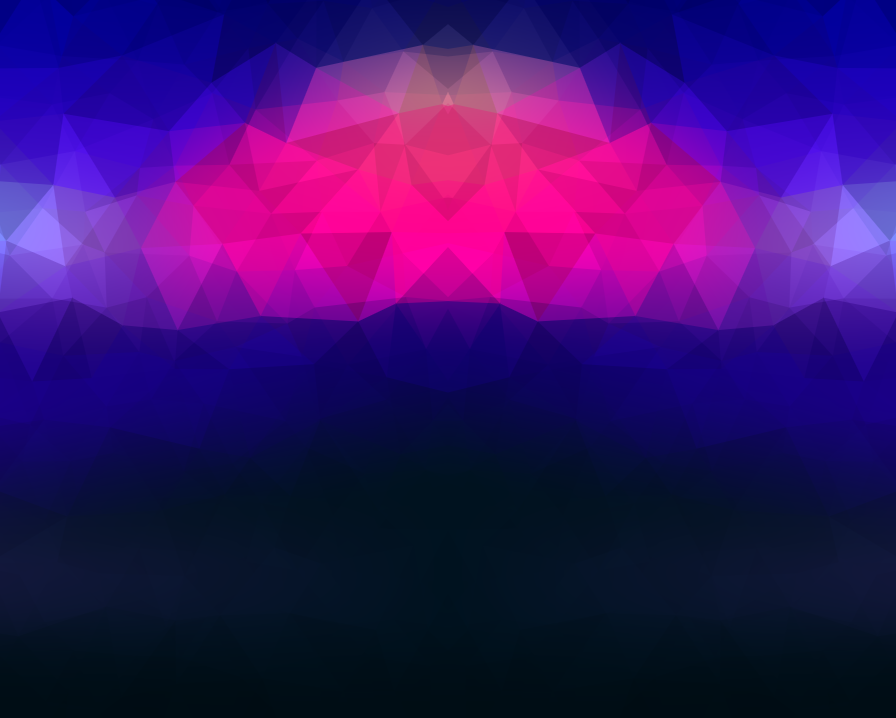
A Shadertoy shader for this background:

```glsl
// A mirrored low-poly dusk: a hot pink dome between lavender wings over dark navy.
// A smooth colour field is sampled per triangle of two jittered meshes, which are
// laid over each other so that the facets look translucent.

float hash(vec2 p) {
    return fract(sin(dot(p, vec2(127.1, 311.7))) * 43758.5);
}

float cross2(vec2 a, vec2 b) {
    return a.x * b.y - a.y * b.x;
}

// Soft elliptical spot, 1 at its centre
float glow(vec2 q, vec2 centre, vec2 radius) {
    vec2 d = (q - centre) / radius;
    return exp(-dot(d, d));
}

// Smooth colours; q.x runs from the mirror axis outwards, q.y from the top down
vec3 duskField(vec2 q) {
    float m = abs(q.x);
    float t = clamp(q.y, 0.0, 1.0);
    q = vec2(m, t);

    // Vertical night gradient
    vec3 c = mix(vec3(0.0, 0.0, 0.33), vec3(0.0, 0.0, 0.54), m);
    c = mix(c, vec3(0.22, 0.01, 0.79), smoothstep(0.0, 0.25, t));
    c = mix(c, vec3(0.05 + 0.05 * m, 0.0, 0.42 + 0.1 * m), smoothstep(0.31, 0.48, t));
    c = mix(c, vec3(0.0, 0.07, 0.12), smoothstep(0.46 + 0.09 * m, 0.68 + 0.1 * m, t));
    c += m * vec3(0.07, 0.02, 0.11) * glow(q, vec2(m, 0.8), vec2(1.0, 0.09));
    c = mix(c, vec3(0.0, 0.05, 0.08), smoothstep(0.84, 1.0, t));

    // Magenta dome with a flat base
    float crest = 0.1 + 0.36 * m * m;
    float dome = smoothstep(crest - 0.05, crest + 0.08, t)
               * (1.0 - smoothstep(0.34, 0.48, t))
               * (1.0 - smoothstep(0.52, 0.8, m));
    c = mix(c, vec3(0.89, 0.0, 0.64), dome);

    // Lavender wings and their purple underside
    c = mix(c, vec3(0.30, 0.08, 0.54), 0.6 * glow(q, vec2(0.75, 0.435), vec2(0.5, 0.04)));
    c = mix(c, vec3(0.60, 0.34, 0.78), 0.9 * glow(q, vec2(0.85, 0.335), vec2(0.25, 0.075)));
    c = mix(c, vec3(0.47, 0.56, 0.98), 0.9 * glow(q, vec2(1.05, 0.31), vec2(0.2, 0.07)));

    // Hot core and dusty crown
    c = mix(c, vec3(1.0, 0.0, 0.54), glow(q, vec2(0.0, 0.29), vec2(0.45, 0.095)));
    c = mix(c, vec3(0.14, 0.16, 0.42), 0.7 * glow(q, vec2(0.0, 0.06), vec2(0.27, 0.045)));
    c = mix(c, vec3(0.74, 0.54, 0.52), 0.9 * glow(q, vec2(0.0, 0.135), vec2(0.24, 0.055)));
    c = mix(c, vec3(1.0, 0.24, 0.49), 0.85 * glow(q, vec2(0.0, 0.22), vec2(0.3, 0.055)));
    return c;
}

// Staggered grid point moved by a random offset
vec2 meshVertex(vec2 id, float seed) {
    vec2 jitter = vec2(hash(id + seed), hash(id + seed + 41.3)) - 0.5;
    return id + vec2(0.5 * mod(id.y, 2.0), 0.0) + 0.68 * jitter;
}

// Triangle coverage at p, softened over one pixel
float triangleCover(vec2 p, vec2 a, vec2 b, vec2 c, float pixel) {
    float side = sign(cross2(b - a, c - a));
    float ab = cross2(b - a, p - a) / length(b - a);
    float bc = cross2(c - b, p - b) / length(c - b);
    float ca = cross2(a - c, p - c) / length(a - c);
    float inside = min(min(ab * side, bc * side), ca * side);
    return clamp(inside / pixel + 0.5, 0.0, 1.0);
}

// One facet: colour near its middle, with its own brightness; alpha is coverage
vec4 facet(vec2 p, vec2 a, vec2 b, vec2 c, vec2 scale, float pixel) {
    float cover = triangleCover(p, a, b, c, pixel);
    if (cover <= 0.0) return vec4(0.0);
    vec2 middle = (a + b + c) / 3.0;
    float calm = smoothstep(0.4, 0.62, middle.y / scale.y);
    vec3 colour = duskField(mix(middle, p, mix(0.3, 0.75, calm)) / scale);
    float shade = 1.0 + mix(0.42, 0.14, calm) * (hash(floor(middle * 64.0)) - 0.5);
    return vec4(colour * shade, 1.0) * cover;
}

// Mesh of quads, each split along its shorter diagonal
vec3 facetLayer(vec2 q, vec2 scale, float seed) {
    vec2 p = q * scale;
    float pixel = scale.y / iResolution.y;
    vec4 sum = vec4(duskField(q), 1.0) * 0.001;
    for (int j = -1; j <= 1; j++) {
        for (int i = -1; i <= 1; i++) {
            vec2 id = floor(p) + vec2(float(i), float(j));
            vec2 a = meshVertex(id, seed);
            vec2 b = meshVertex(id + vec2(1.0, 0.0), seed);
            vec2 c = meshVertex(id + vec2(1.0, 1.0), seed);
            vec2 d = meshVertex(id + vec2(0.0, 1.0), seed);
            bool splitAC = distance(a, c) < distance(b, d);
            sum += facet(p, a, b, splitAC ? c : d, scale, pixel);
            sum += facet(p, c, d, splitAC ? a : b, scale, pixel);
        }
    }
    return sum.rgb / sum.a;
}

void mainImage(out vec4 fragColor, in vec2 fragCoord) {
    vec2 uv = fragCoord / iResolution.xy;
    vec2 q = vec2(abs(2.0 * uv.x - 1.0), 1.0 - uv.y);
    vec3 broad = facetLayer(q, vec2(6.2, 11.5), 3.0);
    vec3 fine = facetLayer(q, vec2(7.6, 14.0), 17.0);
    fragColor = vec4(clamp(mix(broad, fine, 0.35), 0.0, 1.0), 1.0);
}
```
